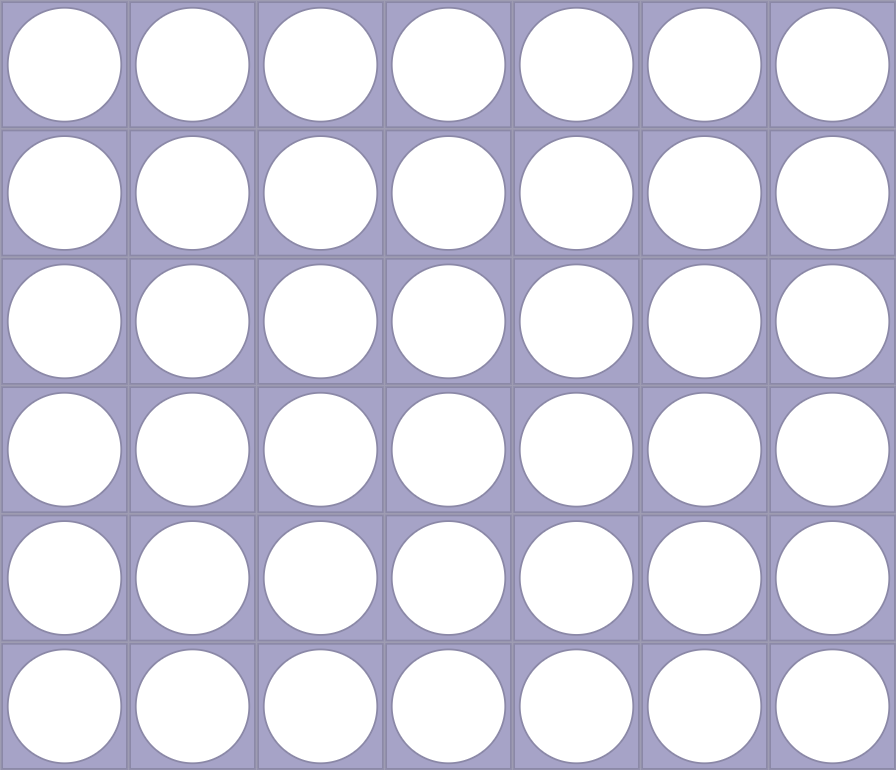
This pattern is drawn by a Shadertoy shader. Its source:

```glsl
// Grid of lilac square tiles, each with a thin outline and an outlined white disc.

#define REPEATS vec2(7.0, 6.0)
#define SHIFT vec2(0.004, -0.004)
#define DISC_RADIUS 0.4365
#define RING_RADIUS 0.4505
#define GAP_HALF 0.0068
#define BORDER_EDGE 0.0195
#define LILAC vec3(0.65, 0.64, 0.78)
#define OUTLINE vec3(0.545, 0.535, 0.655)
#define GAP_COLOR vec3(0.62, 0.61, 0.70)
#define WHITE vec3(1.0)

// Coverage of the region where the signed distance is negative.
float coverage(float dist, float pixel) {
    return clamp(0.5 - dist / pixel, 0.0, 1.0);
}

void mainImage(out vec4 fragColor, in vec2 fragCoord) {
    // Cell coordinates, centred on each tile; one cell is one unit.
    vec2 cell = fract(fragCoord / iResolution.xy * REPEATS - SHIFT) - 0.5;
    float pixel = REPEATS.y / iResolution.y;

    // Distances to the nearest tile seam and to the tile centre.
    vec2 toSeam = 0.5 - abs(cell);
    float seam = min(toSeam.x, toSeam.y);
    float radius = length(cell);

    // Tile, its border and the narrow gap between neighbours.
    vec3 color = LILAC;
    color = mix(color, OUTLINE, coverage(seam - BORDER_EDGE, pixel));
    color = mix(color, GAP_COLOR, coverage(seam - GAP_HALF, pixel));

    // Outlined disc.
    color = mix(color, OUTLINE, coverage(radius - RING_RADIUS, pixel));
    color = mix(color, WHITE, coverage(radius - DISC_RADIUS, pixel));

    fragColor = vec4(color, 1.0);
}
```
